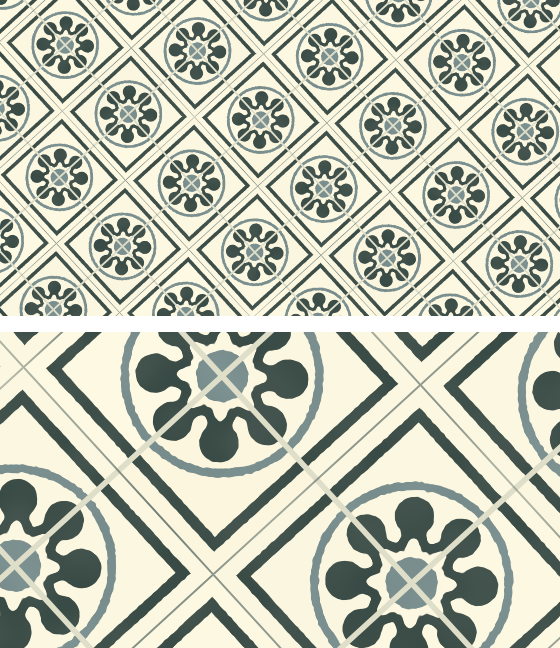
Top, the full canvas; bottom, a detail of the centre.
This pattern is drawn by a WebGL 1 fragment shader. Its source:

```glsl
precision highp float;

// Cement tile floor: a turned square lattice of framed medallions, each with
// a ring, eight lobes on a wavy band and a small disc, cut by pale joints.
// Distance functions draw each cell; value noise adds print wear.

uniform vec2 u_resolution;

float hash(vec2 p) {
  vec3 q = fract(vec3(p.xyx) * 0.1031);
  q += dot(q, q.yzx + 33.33);
  return fract((q.x + q.y) * q.z);
}

float noise(vec2 p) {
  vec2 i = floor(p);
  vec2 f = fract(p);
  f = f * f * (3.0 - 2.0 * f);
  return mix(mix(hash(i), hash(i + vec2(1.0, 0.0)), f.x),
             mix(hash(i + vec2(0.0, 1.0)), hash(i + 1.0), f.x), f.y);
}

// Coverage of a shape from its signed distance, softened over one pixel
float cover(float d, float pixel) {
  return 1.0 - smoothstep(-0.6 * pixel, 0.6 * pixel, d);
}

float smoothUnion(float a, float b, float k) {
  float h = max(k - abs(a - b), 0.0) / k;
  return min(a, b) - 0.25 * h * h * k;
}

// Eight round lobes joined by a band that swells out towards each lobe
float rosette(vec2 p) {
  float radius = length(p);
  float angle = atan(p.y, p.x);
  float sector = 0.7853982;
  float local = mod(angle + 0.5 * sector, sector) - 0.5 * sector;
  vec2 folded = radius * vec2(cos(local), sin(local));
  float lobe = length(folded - vec2(0.238, 0.0)) - 0.070;
  float wave = 0.160 + 0.022 * cos(8.0 * angle);
  float slope = 0.176 * sin(8.0 * angle) / max(radius, 0.08);
  float band = abs(radius - wave) / sqrt(1.0 + slope * slope) - 0.017;
  return smoothUnion(lobe, band, 0.025);
}

void main() {
  // Lattice coordinates: one unit per medallion
  float pixel = 3.375 / u_resolution.y;
  vec2 p = gl_FragCoord.xy * pixel;
  float c = cos(0.741);
  float s = sin(0.741);
  vec2 q = vec2(c * p.x + s * p.y, c * p.y - s * p.x) - vec2(0.467, 0.665);
  vec2 cell = floor(q + 0.5);
  vec2 local = q - cell;

  // Slightly uneven print edges and tone
  float rough = (noise(q * 70.0 + 200.0) - 0.5) * 0.006;
  float blotch = noise(q * 9.0 + 50.0);
  float tileTone = hash(floor(q * 2.0) + 40.0) - 0.5;
  vec3 cream = vec3(0.99, 0.97, 0.88) + 0.012 * tileTone;
  vec3 dark = mix(vec3(0.22, 0.29, 0.27), vec3(0.27, 0.33, 0.31), blotch);
  vec3 slate = vec3(0.48, 0.56, 0.56) + 0.03 * (blotch - 0.5);
  vec3 color = cream;

  // Square frame
  float square = max(abs(local.x), abs(local.y));
  color = mix(color, dark, cover(abs(square - 0.424) - 0.019 + 0.5 * rough, pixel));

  // Medallion
  float radius = length(local);
  color = mix(color, slate, cover(abs(radius - 0.346) - 0.015 + rough, pixel));
  color = mix(color, dark, cover(rosette(local) + 0.5 * rough, pixel));
  color = mix(color, slate, cover(radius - 0.092 + rough, pixel));

  // Pale joints through the medallion centres
  float joint = min(abs(local.x), abs(local.y)) - 0.010;
  color = mix(color, vec3(0.87, 0.87, 0.79), cover(joint, pixel));

  // Fine dark seams between frames, fading unevenly
  float seam = 0.5 - square - 0.0035;
  float fade = 0.45 + 0.5 * noise(q * 2.5 + 90.0);
  color = mix(color, vec3(0.40, 0.46, 0.43), fade * cover(seam, pixel));

  gl_FragColor = vec4(color, 1.0);
}
```
